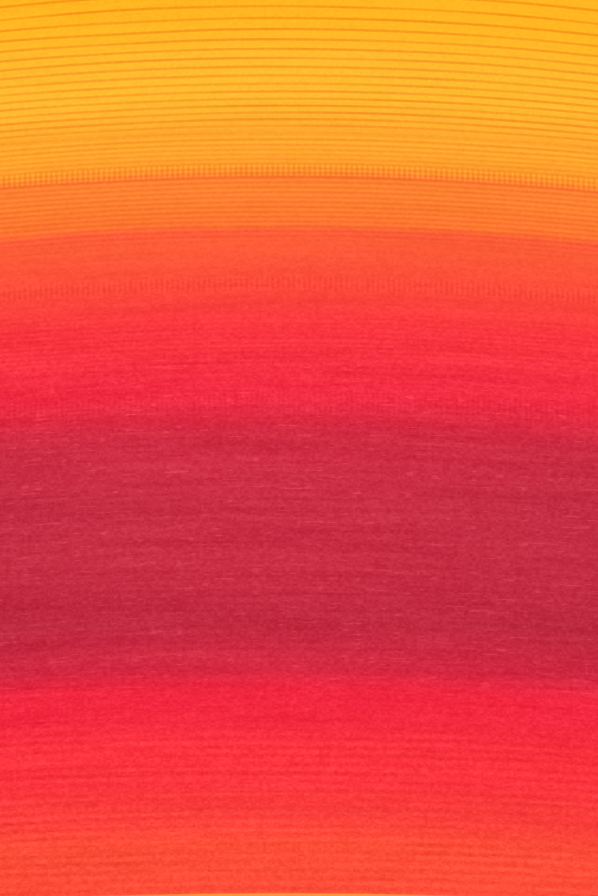
A WebGL 1 fragment shader for this texture:

```glsl
precision highp float;
// Woven cloth in bowed horizontal bands, running from yellow through orange
// and red to crimson, then back to red. A colour ramp over the bowed depth is
// overlaid with ribs, stitch rows, stretched thread noise and fine grain.
uniform vec2 u_resolution;

#define BOW_TOP 0.017
#define BOW_BOTTOM 0.009
#define RIB_COUNT 68.0
#define RIB_SQUEEZE 250.0
#define RIB_DEPTH 0.12
#define FINE_RIBS 185.0
#define STITCHES 170.0
#define THREAD_DEPTH 0.050
#define GRAIN_DEPTH 0.055

float hash(vec2 p) {
  vec3 q = fract(vec3(p.xyx) * 0.1031);
  q += dot(q, q.yzx + 33.33);
  return fract((q.x + q.y) * q.z);
}

float noise(vec2 p) {
  vec2 i = floor(p), f = fract(p);
  f = f * f * (3.0 - 2.0 * f);
  return mix(mix(hash(i), hash(i + vec2(1.0, 0.0)), f.x),
             mix(hash(i + vec2(0.0, 1.0)), hash(i + 1.0), f.x), f.y);
}

// One inside the depth range a..b, with soft borders of width s
float band(float d, float a, float b, float s) {
  return smoothstep(a - s, a + s, d) * (1.0 - smoothstep(b - s, b + s, d));
}

// Blend to the next colour of the ramp between depths a and b
void dye(inout vec3 c, float d, float a, float b, vec3 next) {
  c = mix(c, next, smoothstep(a, b, d));
}

vec3 bandColour(float d) {
  vec3 c = vec3(1.0, 0.715, 0.13);
  dye(c, d, 0.00, 0.09, vec3(1.0, 0.735, 0.19));
  dye(c, d, 0.10, 0.17, vec3(1.0, 0.65, 0.18));
  dye(c, d, 0.165, 0.187, vec3(0.99, 0.60, 0.17));
  dye(c, d, 0.183, 0.200, vec3(0.99, 0.50, 0.19));
  dye(c, d, 0.215, 0.248, vec3(0.99, 0.46, 0.19));
  dye(c, d, 0.247, 0.261, vec3(0.99, 0.36, 0.22));
  dye(c, d, 0.265, 0.325, vec3(0.99, 0.29, 0.23));
  dye(c, d, 0.310, 0.375, vec3(0.98, 0.21, 0.25));
  dye(c, d, 0.370, 0.440, vec3(0.95, 0.17, 0.26));
  dye(c, d, 0.430, 0.500, vec3(0.82, 0.18, 0.27));
  dye(c, d, 0.490, 0.570, vec3(0.79, 0.18, 0.27));
  dye(c, d, 0.640, 0.690, vec3(0.77, 0.17, 0.26));
  dye(c, d, 0.690, 0.745, vec3(0.83, 0.16, 0.26));
  dye(c, d, 0.738, 0.775, vec3(0.95, 0.155, 0.25));
  dye(c, d, 0.780, 0.850, vec3(0.98, 0.20, 0.24));
  dye(c, d, 0.860, 0.910, vec3(0.98, 0.24, 0.23));
  dye(c, d, 0.905, 0.945, vec3(0.99, 0.30, 0.22));
  return c;
}

void main() {
  vec2 uv = gl_FragCoord.xy / u_resolution;
  float x = uv.x, down = 1.0 - uv.y;
  float aspect = u_resolution.x / u_resolution.y;
  float pixel = 1.0 / u_resolution.y;

  // Depth across the cloth: bands peak near the centre and sag to the sides
  float side = 2.0 * x - 0.94;
  float depth = down - mix(BOW_TOP, BOW_BOTTOM, down) * side * side;
  float wobble = noise(vec2(x * 5.0, depth * 30.0)) - 0.5;
  depth += 0.0016 * wobble;
  vec3 col = bandColour(depth + 0.003 * (noise(vec2(x * 40.0, depth * 160.0)) - 0.5));

  // Ribs of the yellow part, closer together further down
  float phase = depth * (RIB_COUNT + RIB_SQUEEZE * depth);
  float density = RIB_COUNT + 2.0 * RIB_SQUEEZE * max(depth, 0.0);
  float off = abs(fract(phase) - 0.5) / density;
  float rib = 1.0 - smoothstep(0.0004, 0.0012 + pixel, off);
  rib *= 1.0 - smoothstep(0.12, 0.18, depth);
  rib *= 0.55 + 0.6 * noise(vec2(x * 7.0, floor(phase) * 3.1));
  col -= RIB_DEPTH * rib * vec3(0.25, 1.0, 0.35);

  // Fine ribs in the orange and lower red parts
  float fine = sin(6.2832 * depth * FINE_RIBS);
  float fineZone = band(depth, 0.145, 0.265, 0.015) + 0.4 * band(depth, 0.35, 0.42, 0.03);
  col += 0.030 * fine * fineZone * vec3(0.3, 1.0, 0.2);
  float lower = sin(6.2832 * depth * FINE_RIBS * 0.55);
  col += 0.016 * lower * band(depth, 0.81, 1.1, 0.03) * vec3(0.3, 1.0, 0.6);

  // Rows of upright stitches along the main seams
  float stitch = sin(6.2832 * x * STITCHES * aspect);
  float seams = band(depth, 0.183, 0.197, 0.002) + 0.55 * band(depth, 0.309, 0.324, 0.003);
  seams += 0.3 * band(depth, 0.438, 0.46, 0.006);
  col += 0.035 * stitch * seams * vec3(0.4, 1.0, 0.3);
  col -= 0.05 * band(depth, 0.196, 0.199, 0.001) * vec3(0.1, 1.0, 0.1);

  // Long threads, then short flecks and grain
  float thread = noise(vec2(x * 4.0, depth * 260.0)) + noise(vec2(x * 14.0 + 9.0, depth * 420.0)) - 1.0;
  float streak = noise(vec2(x * 2.5 + 4.0, depth * 70.0)) - 0.5;
  float body = 0.45 + 0.55 * smoothstep(0.2, 0.45, depth);
  col += THREAD_DEPTH * body * (0.7 * thread + 0.6 * streak) * vec3(0.75, 0.7, 0.6);
  vec2 cloth = vec2(x * aspect, depth);
  float grain = noise(cloth * vec2(240.0, 420.0)) + noise(cloth * vec2(420.0, 500.0) + 17.0) - 1.0;
  col += GRAIN_DEPTH * body * grain * vec3(0.6, 0.8, 0.75);
  float fleck = smoothstep(0.80, 0.97, noise(cloth * vec2(70.0, 400.0) + 51.0));
  col += 0.05 * fleck * band(depth, 0.40, 0.78, 0.05);

  // Slight shade at the sides of the dark part, and the last yellow selvage
  col *= 1.0 - 0.035 * side * side * band(depth, 0.46, 0.74, 0.06);
  col = mix(col, vec3(1.0, 0.66, 0.24), 0.8 * smoothstep(0.9950, 0.9975, depth));
  gl_FragColor = vec4(clamp(col, 0.0, 1.0), 1.0);
}
```
